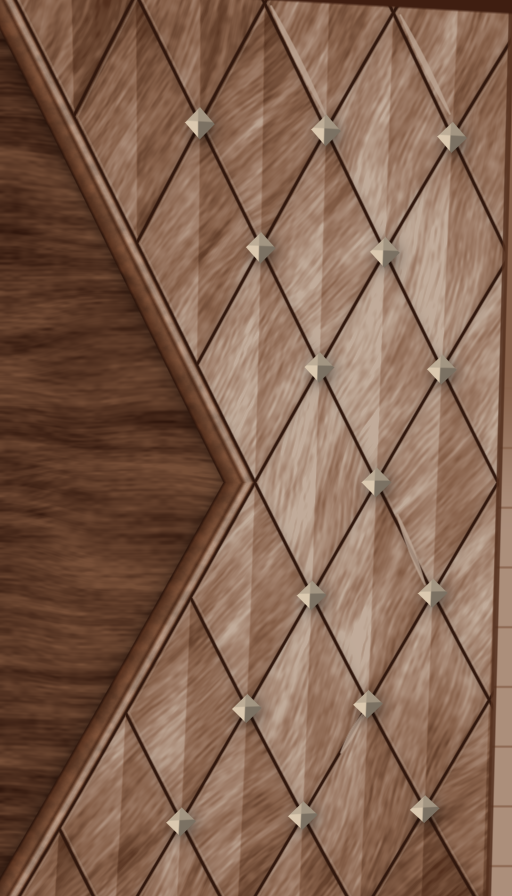
This pattern is drawn by a Shadertoy shader. Its source:

```glsl
// Walnut door: studded diamond marquetry beside a dark panel with a V-shaped moulding.
#define PITCH_X 0.1354     // horizontal spacing of studs
#define PITCH_Y 0.126      // vertical spacing of stud rows
#define CENTRE vec2(0.4193, 0.4616)
#define GROOVE 0.0017      // half width of the seams
#define STUD 0.0165        // half diagonal of a stud
#define FRAME 0.035        // horizontal width of the moulding
#define GRAIN 1.15         // strength of grain on the diamonds
#define FIBRE 0.30         // strength of the finest fibres
#define RIDGE 0.17         // contrast between the slopes of a diamond

const vec3 EBONY  = vec3(0.19, 0.09, 0.05);
const vec3 COCOA  = vec3(0.32, 0.18, 0.11);
const vec3 WALNUT = vec3(0.40, 0.26, 0.18);
const vec3 CHESTNUT = vec3(0.53, 0.38, 0.29);
const vec3 TAN    = vec3(0.63, 0.50, 0.42);
const vec3 PALE   = vec3(0.74, 0.65, 0.58);
const vec3 BRASS  = vec3(0.86, 0.79, 0.69);

float hash(vec2 p) { return fract(sin(dot(p, vec2(127.1, 311.7))) * 43758.5453); }

float noise(vec2 p) {
    vec2 i = floor(p), f = fract(p);
    f = f * f * (3.0 - 2.0 * f);
    return mix(mix(hash(i), hash(i + vec2(1, 0)), f.x),
               mix(hash(i + vec2(0, 1)), hash(i + vec2(1, 1)), f.x), f.y);
}

float fbm(vec2 p) {
    float sum = 0.0, amp = 0.5;
    for (int i = 0; i < 4; i++) {
        sum += amp * noise(p);
        p = p * 2.03 + 7.3;
        amp *= 0.5;
    }
    return sum;
}

// Fibres run along x, bent by a slow warp
float woodGrain(vec2 p) {
    p.y += 0.04 * noise(p * 8.0);
    return 0.6 * fbm(p * vec2(5, 75)) + 0.4 * fbm(p * vec2(12, 30) + 5.0);
}

// Long hairlines and short pores, centred on zero
float fibres(vec2 p) {
    p.y += 0.02 * noise(p * 11.0);
    return noise(p * vec2(22, 330)) + 0.8 * noise(p * vec2(110, 300)) - 0.9;
}

// Soft band of half width w about zero
float band(float d, float w, float px) { return 1.0 - smoothstep(w - px, w + px, abs(d)); }

// Gaussian spot of light
float spot(vec2 p, vec2 c, vec2 size) { vec2 q = (p - c) / size; return exp(-dot(q, q)); }

// Light catching a lifted seam
float sliver(vec2 p, vec2 a, vec2 b, float px) {
    vec2 ab = b - a;
    float t = clamp(dot(p - a, ab) / dot(ab, ab), 0.0, 1.0);
    return band(length(p - a - ab * t), 0.001 + 0.009 * t * (1.0 - t), px);
}

// Walnut ramp from shaded to sunlit
vec3 timber(float t) {
    vec3 col = mix(COCOA, WALNUT, smoothstep(-0.35, 0.0, t));
    col = mix(col, CHESTNUT, clamp(t * 3.0, 0.0, 1.0));
    col = mix(col, TAN, clamp(t * 3.0 - 1.0, 0.0, 1.0));
    return mix(col, PALE, clamp(t * 3.0 - 2.0, 0.0, 1.15));
}

// Slanted lattice coordinates: x = column, y = row, z = local pitch
vec3 lattice(vec2 p) {
    float row = (p.y - CENTRE.y) / (PITCH_Y - 0.018 * (p.x - CENTRE.x));
    row -= 0.0098 * row * row;
    float pitch = PITCH_X + 0.0008 * row + 0.0003 * row * row;
    return vec3((p.x - CENTRE.x - 0.0047 * row) / pitch, row, pitch);
}

vec3 diamonds(vec2 p, vec2 ab, float px) {
    vec2 cell = floor(ab), f = fract(ab);
    float seed = hash(cell + 3.0);
    float fold = f.x + f.y - 1.0;
    // Grain direction changes from veneer to veneer
    float angle = 0.65 + 0.7 * seed;
    mat2 turn = mat2(cos(angle), -sin(angle), sin(angle), cos(angle));
    vec2 w = turn * p + seed * 9.0;
    // Room light, then the two slopes of each ridge
    float tone = 0.40 + 0.44 * spot(p, vec2(0.41, 0.60), vec2(0.24, 0.36));
    tone += 0.18 * spot(p, vec2(0.27, 0.13), vec2(0.16, 0.14));
    tone -= 0.30 * spot(p, vec2(0.14, 0.96), vec2(0.15, 0.20));
    tone -= 0.20 * spot(p, vec2(0.50, 0.02), vec2(0.20, 0.16));
    tone += 0.26 * (seed - 0.5) + GRAIN * (woodGrain(w) - 0.46);
    tone += 0.5 * (fbm(p * 7.0) - 0.46) + FIBRE * fibres(w);
    tone += RIDGE * (1.0 - 2.0 * smoothstep(-0.02, 0.02, fold)) * (1.0 - abs(fold));
    vec3 col = timber(tone);
    // Seams: dark groove, soft shadow above, lit bevel below
    vec2 seam = (ab - round(ab)) / 8.3;
    float d = min(abs(seam.x), abs(seam.y));
    col *= 1.0 - 0.15 * exp(-d / 0.004);
    float bevel = max(band(seam.x - 0.0036, 0.0008, px), band(seam.y - 0.0036, 0.0008, px));
    col = mix(col, PALE, 0.30 * bevel);
    return mix(col, EBONY, band(d, GROOVE, px));
}

vec3 panel(vec2 p) {
    float glow = spot(p, vec2(0.12, 0.42), vec2(0.30, 0.20));
    float tone = 0.50 + 0.26 * glow + 2.0 * (woodGrain(p) - 0.46) + 0.34 * fibres(p);
    return mix(EBONY, WALNUT * 1.04, clamp(tone, 0.0, 1.2));
}

// s runs from -1 at the inner lip to 0 at the outer lip
vec3 moulding(float s, vec2 p) {
    vec3 col = mix(COCOA, WALNUT * 1.15, smoothstep(-0.95, -0.5, s));
    col = mix(col, COCOA, band(s + 0.40, 0.04, 0.08));
    col = mix(col, mix(TAN, PALE, 0.3), band(s + 0.20, 0.1, 0.07));
    col = mix(col, EBONY, smoothstep(-0.1, 0.0, s) + smoothstep(-0.88, -1.0, s));
    return col * (0.8 + 0.4 * fbm(p * 90.0));
}

void mainImage(out vec4 fragColor, in vec2 fragCoord) {
    float px = 1.0 / iResolution.y;
    vec2 p = fragCoord / iResolution.xy * vec2(0.5703, 1.0);
    vec3 g = lattice(p);
    vec2 ab = g.x + vec2(0.5, -0.5) * g.y;
    float edge = (max(ab.x, ab.y) + 1.0) * g.z;

    // Diamond field and lifted seams
    vec3 col = diamonds(p, ab, px);
    float shine = sliver(p, vec2(0.302, 0.993), vec2(0.362, 0.873), px)
                + sliver(p, vec2(0.446, 0.983), vec2(0.501, 0.873), px)
                + sliver(p, vec2(0.443, 0.425), vec2(0.473, 0.348), px)
                + sliver(p, vec2(0.404, 0.203), vec2(0.380, 0.160), px);
    col = mix(col, PALE, 0.8 * min(shine, 1.0));

    // Pyramid studs at the crossings
    vec2 node = round(ab);
    vec2 d = vec2(g.x - 0.5 * (node.x + node.y), g.y - node.x + node.y) * vec2(g.z, PITCH_Y);
    float present = step(0.05, (max(node.x, node.y) + 1.0) * g.z)
                  * step(p.x - d.x, 0.53) * step(node.x - node.y, 3.5);
    float r = abs(d.x) + abs(d.y);
    col *= 1.0 - 0.35 * present * exp(-pow(length(d - vec2(0.003, -0.004)) / 0.016, 2.0));
    vec2 side = smoothstep(-px, px, d + vec2(0.002, -0.002));
    float facet = mix(mix(1.0, 0.56, side.x), mix(0.86, 0.74, side.x), side.y);
    col = mix(col, BRASS * facet, present * (1.0 - smoothstep(STUD - px, STUD + px, r)));

    // Moulding and dark panel
    col = mix(col, moulding(edge / FRAME, p), 1.0 - smoothstep(-px, px, edge));
    vec3 inset = panel(p) * (1.0 - 0.25 * exp(min(edge + FRAME, 0.0) / 0.010));
    col = mix(col, inset, 1.0 - smoothstep(-px, px, edge + FRAME));

    // Right jamb with horizontal boards, and the top rail
    float jamb = p.x - 0.544 - 0.026 * p.y;
    float board = abs(fract(p.y * 15.0) - 0.5) / 15.0;
    vec3 wall = mix(mix(TAN, PALE, 0.4), CHESTNUT, 0.8 * band(board, 0.0012, px));
    col = mix(col, mix(wall, CHESTNUT, smoothstep(0.4, 0.6, p.y)), smoothstep(-px, px, jamb));
    col = mix(col, COCOA, 0.85 * band(jamb, 0.003, px));
    float rail = p.y - 1.0 + 0.057 * (p.x - 0.3);
    col = mix(col, EBONY * 1.3, smoothstep(-0.002, 0.002, rail));
    fragColor = vec4(col, 1.0);
}
```
